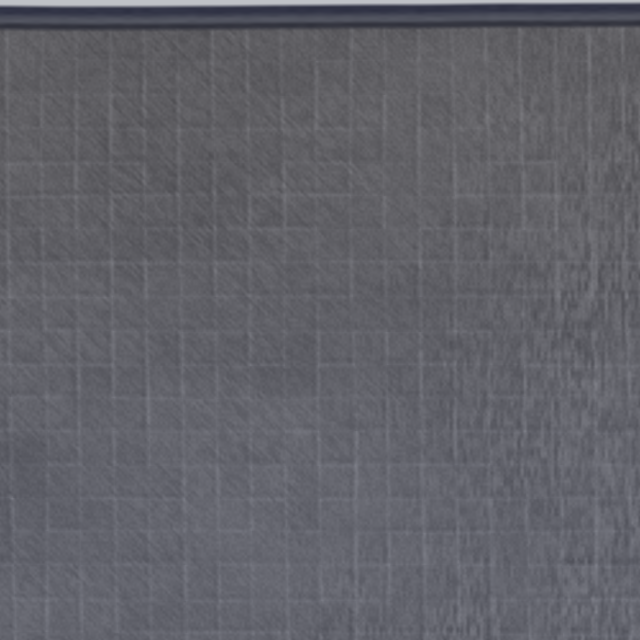
Write a WebGL 2 fragment shader that draws this texture.

```glsl
#version 300 es
precision highp float;
// Grey ripstop cloth with a faint woven grid below a dark rolled hem.
uniform vec2 u_resolution;
out vec4 fragColor;

float hash(vec2 p) {
    vec3 q = fract(vec3(p.xyx) * 0.1031);
    q += dot(q, q.yzx + 33.33);
    return fract((q.x + q.y) * q.z);
}

float noise(vec2 p) {
    vec2 i = floor(p), f = fract(p);
    f = f * f * (3.0 - 2.0 * f);
    return mix(mix(hash(i), hash(i + vec2(1, 0)), f.x),
               mix(hash(i + vec2(0, 1)), hash(i + vec2(1, 1)), f.x), f.y);
}

// Noise centred on zero
float grain(vec2 p) { return noise(p) - 0.5; }

// Soft thread of the given half width around whole numbers
float thread(float x, float halfWidth) {
    float d = (fract(x + 0.5) - 0.5) / halfWidth;
    return exp(-d * d);
}

vec3 cloth(vec2 uv) {
    // Slightly leaning grid, about 18.6 cells across and 19 down
    vec2 grid = vec2((uv.x - 0.065 - 0.0115 * (1.0 - uv.y)) / 0.0535,
                     (0.746 - uv.y) / 0.0526);
    grid += 0.12 * vec2(grain(uv * vec2(16, 3)), grain(uv * vec2(3, 16) + 40.0));
    vec2 cell = floor(grid);
    vec2 nearest = floor(grid + 0.5);

    // Broad light and shade, bluer towards the bottom
    vec3 color = mix(vec3(0.385, 0.39, 0.425), vec3(0.38, 0.377, 0.393),
                     smoothstep(0.1, 0.9, uv.y));
    color += 0.035 * grain(uv * vec2(3, 4) + 7.0);
    color += 0.02 * grain(uv * vec2(7, 24) + 13.0);
    color += 0.014 * (hash(cell + 60.0) - 0.5);

    // Diagonal twill in the cells, giving way to upright ribs at the right
    float ribs = smoothstep(0.4, 1.0, uv.x + 0.35 * (0.5 - uv.y));
    float twill = grain(vec2((uv.x + uv.y) * 150.0, (uv.x - uv.y) * 38.0) + 200.0);
    float rib = grain(uv * vec2(190, 65) + 90.0);
    float patchy = 0.5 + noise(uv * 11.0 + 25.0);
    color += patchy * mix(0.042 * twill, 0.085 * rib, ribs);
    color += 0.035 * grain(uv * vec2(250, 230));

    // Raised threads with uneven strength and a faint shadow beside them
    float upright = 0.35 + 0.9 * hash(vec2(nearest.x, cell.y) + 31.0);
    upright *= 0.65 + 0.7 * noise(uv * vec2(40, 90));
    float across = 0.1 + hash(vec2(cell.x, nearest.y) + 83.0);
    across *= mix(1.0, 0.45, smoothstep(0.7, 0.95, uv.y));
    color += vec3(0.036, 0.037, 0.038) * upright * thread(grid.x, 0.065);
    color -= 0.013 * upright * thread(grid.x + 0.14, 0.07);
    color += vec3(0.027, 0.028, 0.03) * across * thread(grid.y, 0.065);
    color -= 0.014 * across * thread(grid.y + 0.15, 0.08);
    return color;
}

void main() {
    vec2 uv = gl_FragCoord.xy / u_resolution;
    vec3 color = cloth(uv);

    // Depth below the slightly wavy top edge
    float depth = 1.0 - uv.y + 0.006 * uv.x - 0.006 * uv.x * (1.0 - uv.x)
                + 0.002 * grain(vec2(uv.x * 9.0, 3.0));
    float fiber = 0.025 * grain(uv * vec2(70, 240));

    // Hem: navy roll, paler crest, dark stitch crease
    vec3 hem = mix(vec3(0.19, 0.20, 0.27), vec3(0.32, 0.33, 0.375),
                   smoothstep(0.018, 0.032, depth));
    hem = mix(hem, vec3(0.20, 0.205, 0.245), smoothstep(0.033, 0.041, depth));
    color = mix(hem + fiber, color, smoothstep(0.042, 0.051, depth));

    // Pale backdrop above the hem
    color = mix(vec3(0.75, 0.76, 0.78), color, smoothstep(0.006, 0.014, depth));
    fragColor = vec4(color, 1.0);
}
```
